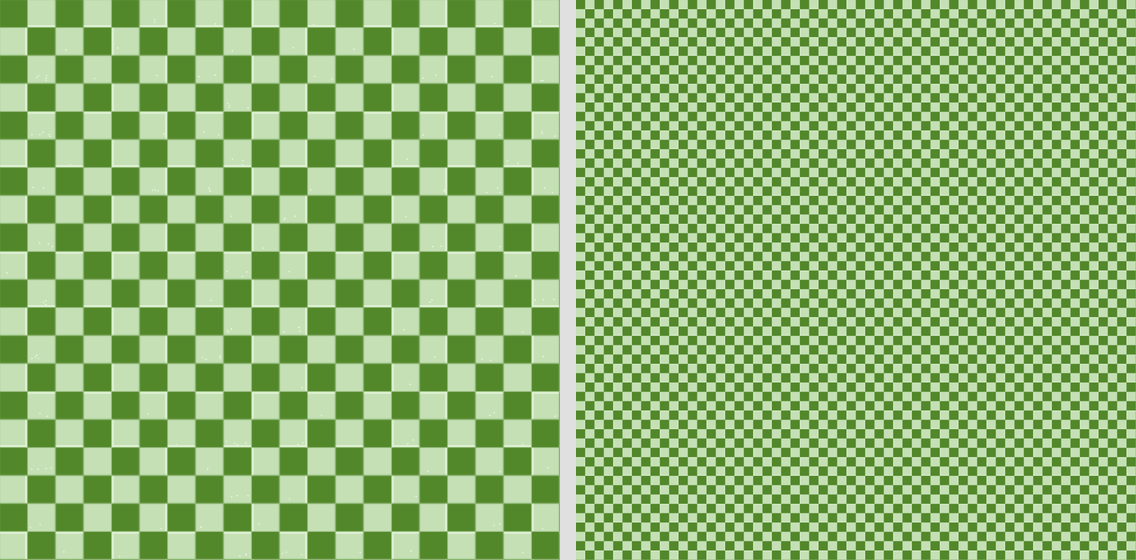
Left, the tile; right, the same tile 3 across and 3 down.
Write a WebGL 1 fragment shader that draws this pattern.

```glsl
precision highp float;
// Two-tone green checkerboard of 20 by 20 squares with softly blended edges.
// A smoothed square wave per axis gives the squares; crisp pale rims recur every
// five squares, and hashed specks cluster low in some rows and columns.

uniform vec2 u_resolution;

const float CELLS = 20.0;
const float RIM_PERIOD = 5.0;
const int SPECKS = 5;
const vec2 GRID_SHIFT = vec2(0.02, -0.02);

const vec3 DARK_GREEN = vec3(0.32, 0.53, 0.165);
const vec3 LIGHT_GREEN = vec3(0.772, 0.88, 0.71);
const vec3 PALE_RIM = vec3(0.875, 0.95, 0.83);

float hash(vec2 p) {
  vec3 q = fract(vec3(p.xyx) * 0.1031);
  q += dot(q, q.yzx + 33.33);
  return fract((q.x + q.y) * q.z);
}

// Half width of the blend at the nearest grid line: rimmed lines are crisper.
float blendWidth(float x, float pixel) {
  float line = mod(floor(x + 0.5), RIM_PERIOD);
  float fromCenter = abs(line - 0.5 * RIM_PERIOD);
  float rimmed = step(1.0, fromCenter) * (1.0 - step(2.0, fromCenter));
  return max(mix(0.048, 0.026, rimmed), 0.7 * pixel);
}

// Square wave of period 2, running from -1 to 1 with blended steps.
float squareWave(float x, float pixel) {
  float f = fract(x);
  float side = 1.0 - 2.0 * mod(floor(x), 2.0);
  return side * smoothstep(0.0, blendWidth(x, pixel), min(f, 1.0 - f));
}

// Share of the light colour: 1 in light squares, 0 in dark ones.
float checker(vec2 p, float pixel) {
  return 0.5 + 0.5 * squareWave(p.x, pixel) * squareWave(p.y, pixel);
}

// Bright band on the low side of every fifth square
// and on the high side of the square that follows it.
float rim(float x, float blur) {
  float f = fract(x);
  float slot = mod(floor(x), RIM_PERIOD);
  float lowSide = step(RIM_PERIOD - 1.5, slot);
  float highSide = 1.0 - step(0.5, slot);
  float inner = 0.08;
  float low = 1.0 - smoothstep(inner - blur, inner + blur, f);
  float high = 1.0 - smoothstep(inner - blur, inner + blur, 1.0 - f);
  return max(lowSide * low, highSide * high);
}

// Tiny dots in the lower part of a square, denser in some rows and columns.
float specks(vec2 p, float blur) {
  vec2 cell = floor(p);
  vec2 f = fract(p);
  float column = hash(vec2(cell.x, 71.0));
  float row = hash(vec2(37.0, cell.y));
  float density = column * column * mix(0.3, 1.0, row);
  float cover = 0.0;
  for (int i = 0; i < SPECKS; i++) {
    vec2 seed = cell + 23.0 * float(i + 1);
    vec2 spot = vec2(mix(0.1, 0.9, hash(seed + 5.3)),
                     mix(0.09, 0.3, hash(seed + 11.7)));
    float shown = step(hash(seed), density);
    float dotCover = 1.0 - smoothstep(0.03 - blur, 0.03 + blur, length(f - spot));
    cover = max(cover, shown * dotCover);
  }
  return cover;
}

void main() {
  vec2 p = mod(gl_FragCoord.xy / u_resolution * CELLS + GRID_SHIFT, CELLS);
  float pixel = CELLS / min(u_resolution.x, u_resolution.y);

  float light = checker(p, pixel);
  float blur = max(0.015, 0.5 * pixel);
  float bright = max(rim(p.x, blur), rim(p.y, blur));
  bright = max(bright, specks(p, blur));

  vec3 lightSquare = mix(LIGHT_GREEN, PALE_RIM, bright);
  gl_FragColor = vec4(mix(DARK_GREEN, lightSquare, light), 1.0);
}
```
